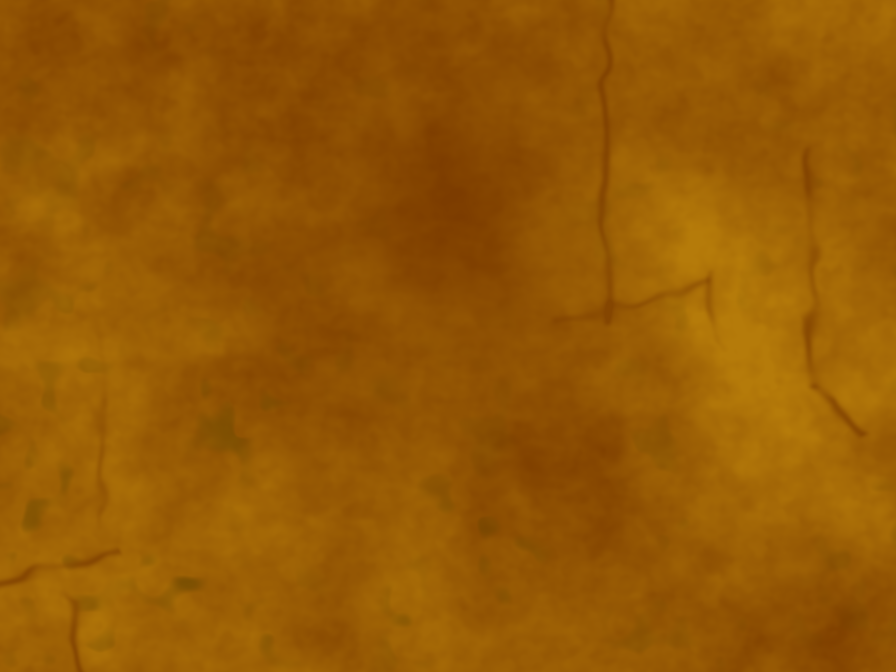
A Shadertoy shader for this texture:

```glsl
// Weathered amber plaster: broad dark stains and pale worn areas, mottled by
// layers of soft cellular noise, with olive specks and thin broken rust cracks.
// One tone value drives the colour ramp; specks and cracks are laid on top.

vec3 hash3(vec2 cell) {
    vec3 q = fract(cell.xyx * vec3(0.1031, 0.1030, 0.0973));
    q += dot(q, q.yxz + 33.33);
    return fract((q.xxy + q.yzz) * q.zyx);
}

// Soft cellular noise: random values blended around jittered cell points, 0..1
float cells(vec2 p) {
    vec2 base = floor(p), local = fract(p);
    float total = 0.0, weightSum = 0.0;
    for (int y = -1; y <= 1; y++) {
        for (int x = -1; x <= 1; x++) {
            vec2 offset = vec2(x, y);
            vec3 h = hash3(base + offset + 71.0);
            vec2 d = offset + 0.25 + 0.5 * h.xy - local;
            float w = max(0.0, 1.0 - dot(d, d) / 1.5);
            w *= w * w;
            total += w * h.z;
            weightSum += w;
        }
    }
    return total / weightSum;
}

// Layered cellular mottling, centred on zero
float mottle(vec2 p) {
    float sum = 0.0, amplitude = 0.44;
    for (int i = 0; i < 5; i++) {
        sum += amplitude * (cells(p) - 0.5);
        p = mat2(0.8, 0.6, -0.6, 0.8) * p * 2.05 + 13.7;
        amplitude *= 0.74;
    }
    return sum;
}

// Soft elliptical patch
float patchAt(vec2 p, vec2 centre, vec2 radius) {
    vec2 d = (p - centre) / radius;
    return exp(-dot(d, d));
}

// Soft thin line from a to b
float crack(vec2 p, vec2 a, vec2 b) {
    vec2 ab = b - a;
    float along = clamp(dot(p - a, ab) / dot(ab, ab), 0.0, 1.0);
    float d = length(p - a - ab * along);
    return exp(-d * d / 0.00004);
}

void mainImage(out vec4 fragColor, in vec2 fragCoord) {
    vec2 p = fragCoord / iResolution.y;
    p.x += 0.5 * (4.0 / 3.0 - iResolution.x / iResolution.y);

    // Ragged edges for the large patches
    vec2 warp = vec2(cells(p * 9.0), cells(p * 9.0 + 40.0)) - 0.5;
    warp += 0.5 * (vec2(cells(p * 23.0), cells(p * 23.0 + 60.0)) - 0.5);
    vec2 q = p + 0.1 * warp;

    // Dark stains
    float tone = 0.54;
    tone -= 0.48 * patchAt(q, vec2(0.68, 0.74), vec2(0.14, 0.23));
    tone -= 0.30 * patchAt(q, vec2(0.22, 0.96), vec2(0.36, 0.13));
    tone -= 0.26 * patchAt(q, vec2(0.42, 0.66), vec2(0.20, 0.18));
    tone -= 0.36 * patchAt(q, vec2(0.86, 0.32), vec2(0.15, 0.15));
    tone -= 0.30 * patchAt(q, vec2(1.15, 0.06), vec2(0.22, 0.13));
    tone -= 0.20 * patchAt(q, vec2(0.38, 0.40), vec2(0.14, 0.18));
    tone -= 0.22 * patchAt(q, vec2(1.02, 0.95), vec2(0.16, 0.10));

    // Pale worn areas
    tone += 0.32 * patchAt(q, vec2(1.08, 0.55), vec2(0.27, 0.22));
    tone += 0.20 * patchAt(q, vec2(0.10, 0.60), vec2(0.12, 0.24));
    tone += 0.24 * patchAt(q, vec2(0.20, 0.77), vec2(0.08, 0.03));
    tone += 0.20 * patchAt(q, vec2(0.22, 0.06), vec2(0.22, 0.08));
    tone += 0.18 * patchAt(q, vec2(1.25, 0.88), vec2(0.12, 0.16));

    // Mottling, calmer inside the central stain, and a faint horizontal grain
    float calm = patchAt(p, vec2(0.70, 0.65), vec2(0.22, 0.30));
    tone += mottle(p * 5.5) * (1.0 - 0.45 * calm);
    tone += 0.07 * (cells(p * vec2(45.0, 110.0)) - 0.5);

    vec3 umber = vec3(0.505, 0.255, 0.0);
    vec3 gold = vec3(0.695, 0.465, 0.035);
    vec3 colour = mix(umber, gold, clamp(tone, -0.1, 1.08));

    // Olive specks, densest at the lower left
    float speckArea = 0.3 + patchAt(p, vec2(0.38, 0.22), vec2(0.34, 0.16));
    float speck = smoothstep(0.58, 0.88, cells(p * 34.0 + 5.0));
    speck *= smoothstep(0.42, 0.66, cells(p * 10.0 + 90.0));
    vec3 olive = vec3(0.39, 0.27, 0.0);
    colour = mix(colour, olive, 0.62 * speck * min(speckArea, 1.0) * (1.0 - calm));

    // Rust cracks, wobbling and broken along their length
    vec2 c = p + 0.022 * (vec2(cells(p * 28.0), cells(p * 28.0 + 50.0)) - 0.5);
    float rust = crack(c, vec2(0.903, 1.02), vec2(0.900, 0.53));
    rust += crack(c, vec2(1.205, 0.77), vec2(1.208, 0.43));
    rust += crack(c, vec2(1.208, 0.43), vec2(1.28, 0.35));
    rust += 0.6 * crack(c, vec2(0.82, 0.52), vec2(1.06, 0.58));
    rust += 0.6 * crack(c, vec2(1.065, 0.59), vec2(1.065, 0.49));
    rust += crack(c, vec2(-0.02, 0.13), vec2(0.17, 0.18));
    rust += crack(c, vec2(0.105, 0.11), vec2(0.12, -0.02));
    rust += 0.5 * crack(c, vec2(0.15, 0.50), vec2(0.15, 0.22));
    rust *= 0.3 + 0.7 * smoothstep(0.3, 0.65, cells(p * 17.0 + 20.0));
    colour = mix(colour, vec3(0.49, 0.24, 0.0), 0.7 * min(rust, 1.0));

    fragColor = vec4(max(colour, 0.0), 1.0);
}
```
